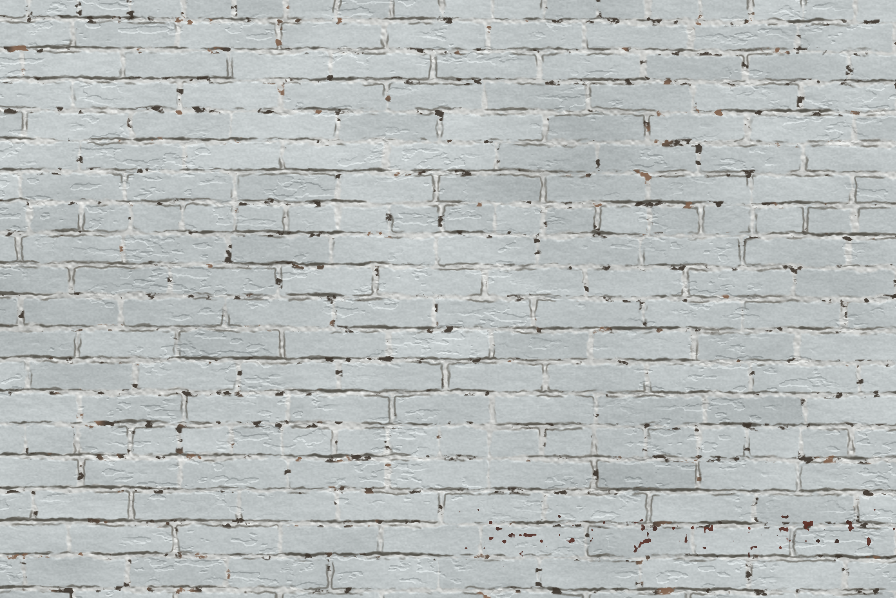
Reproduce this texture procedurally as a Shadertoy shader.

```glsl
// Weathered brick wall under pale grey-blue paint, with header courses, cracks and rusty chips.

float hash(vec2 p) {
    vec3 q = fract(p.xyx * 0.1031);
    q += dot(q, q.yzx + 33.33);
    return fract((q.x + q.y) * q.z);
}

float noise(vec2 p) {
    vec2 i = floor(p), f = fract(p);
    f = f * f * (3.0 - 2.0 * f);
    return mix(mix(hash(i), hash(i + vec2(1, 0)), f.x),
               mix(hash(i + vec2(0, 1)), hash(i + vec2(1, 1)), f.x), f.y);
}

float fbm(vec2 p) {
    float sum = 0.0, amp = 0.533;
    for (int i = 0; i < 4; i++) {
        sum += amp * noise(p);
        p = mat2(1.6, 1.2, -1.2, 1.6) * p + 17.3;
        amp *= 0.5;
    }
    return sum;
}

// Returns signed distance to the brick, height above its lower bed line, column and row.
vec4 bricks(vec2 p) {
    p += 0.007 * (vec2(fbm(p * 34.0), fbm(p * 27.0 + 50.0)) - 0.5);
    float t = 1.0 - p.y - 0.004 * p.x;
    float course = 0.36 + 20.05 * t - 1.133 * t * t; // courses widen downwards
    float row = floor(course);
    float pitch = 1.0 / (20.05 - 2.266 * t);

    // Every seventh course shows the short brick ends
    float width = mod(row, 7.0) < 0.5 ? 0.0864 : 0.1728;
    float x = p.x - 0.04 - 0.0864 * mod(row, 2.0) - 0.026 * (hash(vec2(row, 3.0)) - 0.5);
    x /= width;
    x += 0.07 * (hash(vec2(floor(x + 0.5) + 40.0, row)) - 0.5);

    vec2 size = vec2(width, pitch);
    vec2 local = (fract(vec2(x, course)) - 0.5) * size;
    vec2 q = abs(local) - 0.5 * size + 0.0085;
    float d = length(max(q, 0.0)) + min(max(q.x, q.y), 0.0) - 0.005;
    return vec4(d, 0.5 * pitch - local.y, floor(x), row);
}

// Joints are filled with paint in places and washed out wide in others
float brickMask(float d, vec2 p) {
    float wear = 0.006 * (noise(p * 17.0 + 80.0) - 0.55) + 0.008 * (fbm(p * 80.0) - 0.5);
    return 1.0 - smoothstep(-0.003, 0.002, d + wear);
}

// Relief of paint, mortar and dented bricks
float relief(vec2 p) {
    vec4 b = bricks(p);
    float body = brickMask(b.x, p);
    float patches = smoothstep(0.42, 0.68, noise(p * vec2(12, 22) + 61.0));
    float dents = smoothstep(0.58, 0.66, fbm(p * vec2(38, 100) + 9.0));
    return 0.0027 * body + 0.0016 * fbm(p * vec2(60, 110))
         + 0.0034 * (1.0 - body) * noise(p * 170.0)
         - 0.0016 * dents * (0.15 + patches);
}

void mainImage(out vec4 fragColor, in vec2 fragCoord) {
    vec2 p = fragCoord / iResolution.y;
    float px = 1.0 / iResolution.y;
    float across = fragCoord.x / iResolution.x;
    vec4 b = bricks(p);
    float body = brickMask(b.x, p);

    // Painted bricks and brighter, patchy mortar
    vec3 paint = vec3(0.732, 0.757, 0.76) + 0.05 * (hash(b.zw + 20.0) - 0.5);
    paint += 0.09 * (fbm(p * vec2(9, 16)) - 0.5);
    vec3 mortar = vec3(0.795, 0.8, 0.79) + 0.11 * (fbm(p * 30.0 + 5.0) - 0.5);
    vec3 color = mix(mortar, paint, body);
    color += 0.07 * (noise(p * vec2(3.0, 4.0) + 3.0) - 0.5) + 0.02 * (p.y - 0.5);

    // Raking light from above
    float slope = (relief(p) - relief(p + vec2(0.0007, 0.0024))) / 0.0025;
    color += 0.17 * clamp(slope, -1.8, 0.6);
    color += 0.04 * (noise(p * 330.0) - 0.5);

    // Thin ragged shadow under each course, swelling and fading along its length
    float gate = 0.6 * noise(vec2(p.x * 9.0, b.w * 7.3)) + 0.7 * fbm(vec2(p.x * 55.0, b.w * 3.7));
    float open = smoothstep(0.48, 0.98, gate + 0.16 * (0.6 - p.y));
    float ragged = 0.0025 * (noise(p * 150.0) - 0.5);
    float slit = 1.0 - smoothstep(-px, px, abs(b.y - 0.0035 + ragged) - 0.0026 * open);
    vec3 shade = mix(vec3(0.5, 0.5, 0.48), vec3(0.3, 0.29, 0.26), open);
    color = mix(color, shade, 0.9 * slit * smoothstep(0.0, 0.3, open));

    // Hairline cracks wandering along the brick edges
    float crackGate = smoothstep(0.52, 0.68, fbm(p * 24.0 + 12.0));
    float crack = abs(b.x + 0.001 + 0.007 * (fbm(p * 65.0 + 40.0) - 0.5));
    color = mix(color, vec3(0.4, 0.39, 0.36), 0.75 * crackGate * (1.0 - smoothstep(0.0, 0.0015 + px, crack)));

    // Small cavities in the joints, a few rusty
    float hollow = smoothstep(0.66, 0.76, fbm(p * vec2(60, 85) + 31.0) + 0.12 * (noise(p * 7.0) - 0.5));
    hollow *= smoothstep(-0.004, 0.0, b.x);
    vec3 rust = mix(vec3(0.23, 0.2, 0.17), vec3(0.5, 0.38, 0.3), smoothstep(0.6, 0.85, noise(p * 26.0)));
    color = mix(color, rust, 0.9 * hollow);

    // Red chips in a band at the lower right
    float band = smoothstep(0.42, 0.55, across) * exp(-pow((p.y - 0.105) / 0.04, 2.0));
    float flake = noise(p * 95.0 + 7.0) + 0.25 * (noise(p * 230.0) - 0.5);
    float chips = smoothstep(0.0, 0.06, flake - 1.1 + 0.29 * band);
    color = mix(color, mix(vec3(0.2, 0.15, 0.13), vec3(0.42, 0.2, 0.16), noise(p * 60.0)), 0.9 * chips);

    fragColor = vec4(clamp(color, 0.0, 1.0), 1.0);
}
```
